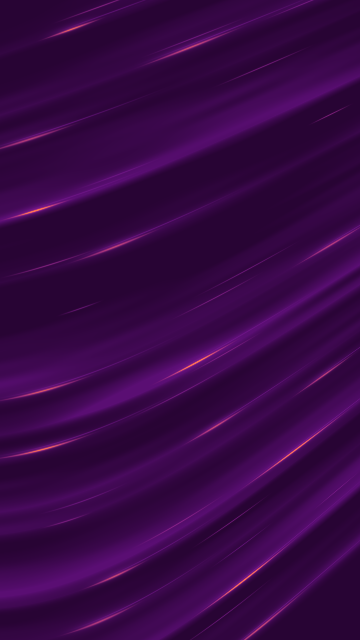
A Shadertoy shader for this background:

```glsl
const vec3 SHADOW = vec3(0.158, 0.014, 0.205);
const vec3 VIOLET = vec3(0.335, 0.05, 0.43);
const vec3 ORCHID = vec3(0.48, 0.10, 0.58);
const vec3 PINK   = vec3(0.84, 0.27, 0.56);
const vec3 EMBER  = vec3(1.0, 0.45, 0.32);

const float ASPECT      = 0.5625;  // width over height of the flow
const float GLOW_BELOW  = 0.009;   // quick fade on the shaded side
const float CREASE      = 0.16;    // darkening under each fold
const float CONTRAST    = 1.55;
const float BLACK_LEVEL = 0.125;
const float GLINT_WIDTH = 0.0019;
const float SPARK_WIDTH = 0.0010;
const int   SPARKS      = 22;
const int   FOLD_COUNT  = 16;

// Each fold: height at the left edge (from the top), glint centre, glow
const vec3 FOLDS[FOLD_COUNT] = vec3[](
    vec3(0.085, 0.20, 0.55), vec3(0.180, 0.53, 0.45),
    vec3(0.232, 0.08, 0.25), vec3(0.345, 0.10, 0.90),
    vec3(0.442, 0.32, 0.40), vec3(0.613, 0.92, 0.35),
    vec3(0.626, 0.12, 0.50), vec3(0.680, 0.545, 0.80),
    vec3(0.716, 0.12, 0.60), vec3(0.800, 0.60, 0.45),
    vec3(0.835, 0.90, 0.40), vec3(0.930, 0.82, 0.70),
    vec3(0.950, 0.32, 0.45), vec3(1.010, 0.28, 0.30),
    vec3(1.085, 0.68, 0.80), vec3(1.180, 0.72, 0.45));

float hash(vec2 p) {
    return fract(sin(dot(p, vec2(127.1, 311.7))) * 43758.5453);
}

float noise(vec2 p) {
    vec2 i = floor(p), f = fract(p);
    f = f * f * (3.0 - 2.0 * f);
    return mix(mix(hash(i), hash(i + vec2(1, 0)), f.x),
               mix(hash(i + vec2(0, 1)), hash(i + vec2(1, 1)), f.x), f.y);
}

// Follows the flow line through (x, depth) back to the left edge
float flowLabel(float x, float depth) {
    float label = depth;
    for (int i = 0; i < 6; i++) {
        float s = min(label, 1.1);
        float startSlope = 0.37 - 0.31 * s;
        float bend = 0.75 * pow(max(s, 0.0), 1.2);
        label = depth + ASPECT * (startSlope * x + bend * (x * x - x * x * x / 3.0));
    }
    return label;
}

// Tapered stroke along the flow: 1 at its centre, 0 at both ends
float taper(float offset, float halfLength) {
    return smoothstep(0.0, 1.0, 1.0 - abs(offset) / halfLength);
}

float line(float d, float width) {
    float w = max(width, 0.7 / iResolution.y);
    return exp(-d * d / (w * w)) * min(1.0, width / w);
}

void mainImage(out vec4 fragColor, in vec2 fragCoord) {
    vec2 uv = fragCoord / iResolution.xy;
    float x = uv.x;
    float label = flowLabel(x, 1.0 - uv.y);

    // Silky streaks drawn out along the flow
    float silk = noise(vec2(x * 2.0, label * 22.0)) * 0.6
               + noise(vec2(x * 3.0 + 7.0, label * 75.0)) * 0.4;
    float light = 0.24 * silk * silk;
    float sheen = 0.0;
    float heat = 0.0;

    // Folds with a soft crest, a dark crease and one glint each
    for (int i = 0; i < FOLD_COUNT; i++) {
        vec3 fold = FOLDS[i];
        float d = label - fold.x;
        float offset = x - fold.y;
        float seed = hash(vec2(float(i), 3.0));
        float halfLength = 0.10 + 0.09 * seed;
        float reach = 0.022 + 0.032 * fold.z;
        float fade = d < 0.0 ? exp(d / reach) : exp(-d / GLOW_BELOW);
        float along = 0.5 + 0.7 * noise(vec2(x * 2.5, float(i) * 5.3));
        light += fold.z * fade * along * (0.5 + 0.75 * silk);
        light -= CREASE * fold.z * line(d - 0.022, 0.015);

        float core = taper(offset, halfLength);
        float power = mix(0.62, 1.0, smoothstep(0.3, 0.8, fold.z));
        heat += power * line(d, GLINT_WIDTH * (0.35 + 0.65 * core)) * core;
        sheen += line(d + 0.003, 0.006) * core * 0.35;
        sheen += line(d + 0.004, SPARK_WIDTH) * taper(offset - 0.12, halfLength * 1.8) * 0.55;
    }

    // Fine scattered sparks
    for (int i = 0; i < SPARKS; i++) {
        float id = float(i);
        float lane = (id + hash(vec2(id, 11.0))) / float(SPARKS) * 1.28;
        float offset = x - hash(vec2(id, 17.0));
        float core = taper(offset, 0.06 + 0.10 * hash(vec2(id, 23.0)));
        float spark = line(label - lane, SPARK_WIDTH) * core;
        sheen += spark * 0.6;
        heat += spark * 0.25 * hash(vec2(id, 29.0));
    }

    // Shade from shadow through violet to the hot glints
    light = clamp(CONTRAST * (light - BLACK_LEVEL), 0.0, 1.1);
    vec3 color = mix(SHADOW, VIOLET, light);
    color = mix(color, ORCHID, clamp(sheen, 0.0, 0.85));
    vec3 glint = mix(PINK, EMBER, smoothstep(0.45, 0.9, heat));
    color = mix(color, glint, clamp(heat * 1.1, 0.0, 1.0));
    fragColor = vec4(color, 1.0);
}
```
